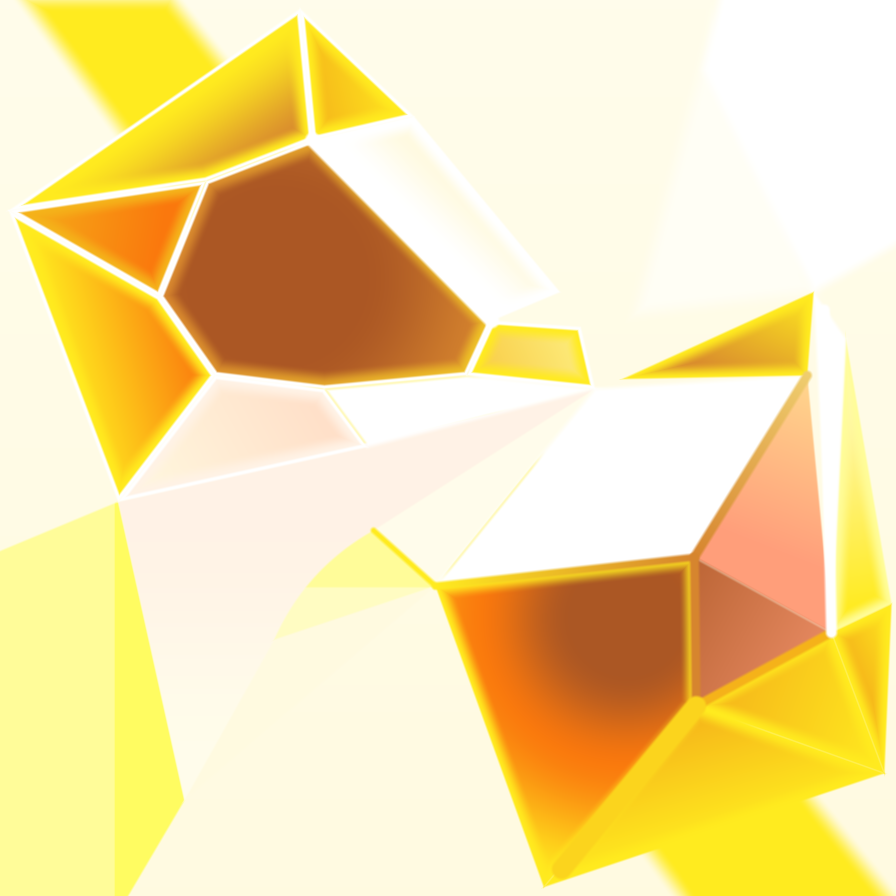
Give the GLSL for this background, as a three.js fragment shader.

```glsl
// Two glowing amber crystals with bright seams on a pale cream field.
varying vec2 vUv;

const vec3 WHITE = vec3(1);
const vec3 CREAM = vec3(1, .98, .88);
const vec3 IVORY = vec3(1, .99, .92);
const vec3 BLUSH = vec3(1, .95, .9);
const vec3 LEMON = vec3(1, .99, .6);
const vec3 YELLOW = vec3(1, .92, .12);
const vec3 GOLD = vec3(.96, .7, .1);
const vec3 ORANGE = vec3(.98, .47, .05);
const vec3 COPPER = vec3(.84, .52, .18);
const vec3 BROWN = vec3(.67, .34, .14);
const vec3 ROSE = vec3(1, .62, .48);
const float CRISP = .0016;

// Signed line distance, negative on the right; corners run clockwise.
float edge(vec2 p, vec2 a, vec2 b) {
  vec2 d = normalize(b - a);
  return d.x * (p.y - a.y) - d.y * (p.x - a.x);
}
float chain(vec2 p, vec2 a, vec2 b, vec2 c, vec2 d) {
  return max(edge(p, a, b), max(edge(p, b, c), edge(p, c, d)));
}
float tri(vec2 p, vec2 a, vec2 b, vec2 c) { return chain(p, a, b, c, a); }
float quad(vec2 p, vec2 a, vec2 b, vec2 c, vec2 d) {
  return max(chain(p, a, b, c, d), edge(p, d, a));
}
float ramp(vec2 p, vec2 a, vec2 b) {
  return clamp(dot(p - a, b - a) / dot(b - a, b - a), 0., 1.);
}
void paint(inout vec3 c, vec3 tint, float d, float soft) {
  c = mix(c, tint, 1. - smoothstep(-soft, soft, d));
}
// Face with a coloured rim, inset from a white gap.
void facet(inout vec3 c, vec3 core, vec3 rim, float d, float gap) {
  if (gap > 0.) paint(c, WHITE, d, CRISP);
  d += gap;
  paint(c, mix(rim, core, smoothstep(0., .018, -d)), d, CRISP);
}
void seam(inout vec3 c, vec3 tint, vec2 p, vec2 a, vec2 b, float w) {
  paint(c, tint, length(p - mix(a, b, ramp(p, a, b))) - w, .0022);
}

void backdrop(inout vec3 c, vec2 p, vec2 corner, vec2 hub, vec2 tip, vec2 peak) {
  vec2 bend = vec2(.417, .408), low = vec2(.306, .286), foot = vec2(.206, .107);
  // Beams and white sky.
  paint(c, YELLOW, chain(p, vec2(.137, .854), vec2(.03, 1), vec2(.19, 1), vec2(.27, .9)), .014);
  paint(c, YELLOW, chain(p, vec2(.775, 0), vec2(.75, .08), vec2(.89, .11), vec2(.93, 0)), .012);
  paint(c, mix(IVORY, WHITE, .5), tri(p, vec2(.795, .97), peak, vec2(.71, .65)), .012);
  paint(c, WHITE, chain(p, vec2(1, .727), peak, vec2(.785, .922), vec2(.803, 1)), .008);
  // Lemon panes and folded veil.
  vec3 pane = mix(LEMON, vec3(1, .99, .38), smoothstep(.127, .129, p.x));
  paint(c, pane, chain(p, vec2(0, .385), corner, foot, vec2(.143, 0)), CRISP);
  paint(c, mix(IVORY, BLUSH, smoothstep(.15, .42, p.y)), tri(p, corner, hub, foot), CRISP);
  paint(c, CREAM, tri(p, low, tip, foot), CRISP);
  paint(c, IVORY, tri(p, hub, tip, bend), CRISP);
  float t = ramp(p, low, bend), arc = edge(p, low, bend) - .055 * t * (1. - t);
  vec3 leaf = mix(IVORY, LEMON, .5 + .5 * smoothstep(.343, .346, p.y));
  paint(c, leaf, max(arc, max(edge(p, bend, tip), edge(p, tip, low))), CRISP);
  seam(c, YELLOW, p, bend, tip, .003);
}

void upperCrystal(inout vec3 c, vec2 p, vec2 corner, vec2 hub, float gap) {
  vec2 top = vec2(.335, .99), left = vec2(.01, .765), crown = vec2(.349, .844);
  vec2 brow = vec2(.23, .798), waist = vec2(.178, .669), base = vec2(.24, .581);
  vec2 nose = vec2(.549, .642), chin = vec2(.521, .581), sill = vec2(.362, .566);
  vec2 cap = vec2(.648, .635), flank = vec2(.462, .87), keel = vec2(.41, .501);
  // Pale faces.
  vec3 tint = mix(WHITE, CREAM, smoothstep(.015, .08, edge(p, crown, nose)));
  facet(c, tint, WHITE, quad(p, crown, flank, vec2(.625, .674), nose), gap);
  tint = mix(CREAM, vec3(1, .87, .78), ramp(p, corner, sill));
  facet(c, tint, BLUSH, quad(p, corner, base, sill, keel), gap);
  paint(c, WHITE, quad(p, sill, chin, hub, keel), gap);
  // Amber faces.
  tint = mix(COPPER, YELLOW, smoothstep(-.13, 0., edge(p, left, top)));
  facet(c, tint, YELLOW, quad(p, top, crown, brow, left), gap);
  tint = mix(YELLOW, GOLD, ramp(p, flank, crown));
  facet(c, tint, YELLOW, tri(p, top, flank, crown), gap);
  tint = mix(GOLD, ORANGE, ramp(p, left, vec2(.18, .735)));
  facet(c, tint, GOLD, tri(p, left, brow, waist), gap);
  tint = mix(YELLOW, ORANGE, ramp(p, vec2(.07, .59), vec2(.22, .63)));
  facet(c, tint, YELLOW, quad(p, left, waist, base, corner), gap);
  tint = mix(GOLD, LEMON, .3 + .5 * ramp(p, chin, cap));
  facet(c, tint, YELLOW, quad(p, nose, cap, hub, chin), gap);
  // Dark central face.
  float d = max(chain(p, brow, crown, nose, chin), chain(p, chin, sill, base, waist));
  tint = mix(BROWN, COPPER, smoothstep(.09, .26, length(p - vec2(.31, .69))));
  facet(c, tint, mix(COPPER, YELLOW, .6 * ramp(p, waist, nose)), max(d, edge(p, waist, brow)), gap);
  seam(c, WHITE, p, crown, nose, .008);
}

void lowerCrystal(inout vec3 c, vec2 p, vec2 tip, vec2 hub, vec2 peak) {
  vec2 foot = vec2(.607, .01), right = vec2(.987, .137), rim = vec2(.995, .326);
  vec2 knot = vec2(.928, .294), ridge = vec2(.775, .378), heart = vec2(.777, .212);
  vec2 shelf = vec2(.901, .581), fin = vec2(.944, .622);
  paint(c, WHITE, quad(p, hub, shelf, ridge, tip), .004);
  facet(c, mix(CREAM, YELLOW, ramp(p, fin, rim)), LEMON, tri(p, fin, rim, knot), 0.);
  paint(c, WHITE, tri(p, peak, fin, knot), .003);
  vec3 tint = mix(YELLOW, COPPER, ramp(p, peak, vec2(.85, .55)));
  facet(c, tint, YELLOW, tri(p, vec2(.695, .577), peak, shelf), 0.);
  tint = mix(ROSE, LEMON, .6 * ramp(p, vec2(.83, .4), shelf));
  paint(c, tint, tri(p, ridge, shelf, knot), CRISP);
  paint(c, mix(BROWN, ROSE, .2 + .5 * ramp(p, ridge, knot)), tri(p, ridge, knot, heart), .003);
  // Golden base.
  facet(c, mix(GOLD, YELLOW, ramp(p, heart, right)), YELLOW, tri(p, heart, knot, right), 0.);
  facet(c, mix(GOLD, YELLOW, ramp(p, knot, rim)), YELLOW, tri(p, knot, rim, right), 0.);
  facet(c, mix(GOLD, YELLOW, ramp(p, heart, vec2(.82, .07))), YELLOW, tri(p, heart, right, foot), 0.);
  // Ember face.
  float r = length(p - vec2(.7, .31));
  tint = mix(mix(BROWN, ORANGE, smoothstep(.06, .17, r)), YELLOW, smoothstep(.15, .32, r));
  facet(c, tint, YELLOW, quad(p, tip, ridge, heart, foot), 0.);
  // Seams.
  seam(c, mix(YELLOW, COPPER, ramp(p, tip, ridge)), p, tip, ridge, .004);
  seam(c, mix(COPPER, LEMON, .6 * ramp(p, ridge, shelf)), p, ridge, shelf, .005);
  seam(c, COPPER, p, ridge, heart, .005);
  seam(c, GOLD, p, heart, knot, .005);
  seam(c, mix(GOLD, YELLOW, .6), p, heart, foot + .02, .011);
  seam(c, WHITE, p, peak + vec2(.012, -.02), knot, .006);
}

void main() {
  vec2 corner = vec2(.132, .44), hub = vec2(.664, .566), tip = vec2(.486, .346), peak = vec2(.908, .674);
  vec3 c = mix(CREAM, IVORY, vUv.y);
  backdrop(c, vUv, corner, hub, tip, peak);
  upperCrystal(c, vUv, corner, hub, .004);
  lowerCrystal(c, vUv, tip, hub, peak);
  gl_FragColor = vec4(c, 1);
}
```
